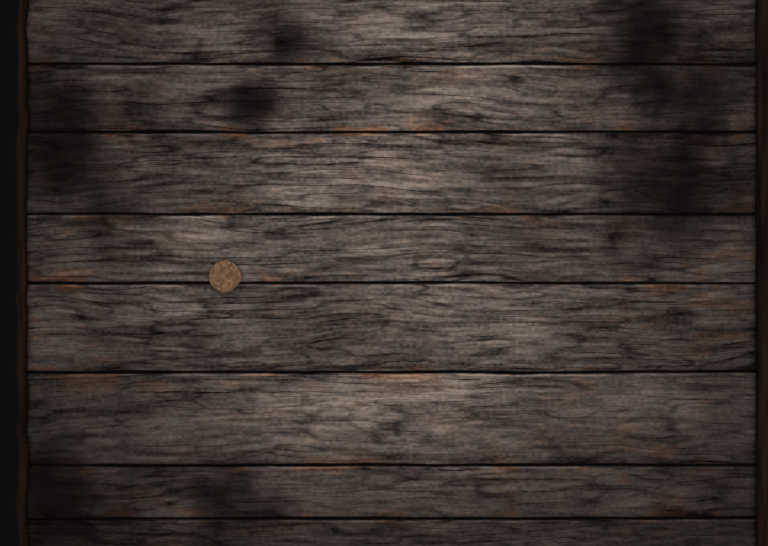
A WebGL 2 fragment shader for this texture:

```glsl
#version 300 es
precision highp float;

uniform vec2 u_resolution;
out vec4 fragColor;

#define SEAM_COUNT 7
#define SEAM_HALF_WIDTH 0.0024
#define SEAM_WOBBLE 0.004
#define GRAIN_SCALE vec2(15.0, 140.0)
#define GRAIN_CONTRAST 0.60
#define BASE_TONE 0.62
#define RUST_AMOUNT 0.6
#define BURN_STRENGTH 0.80
#define KNOT vec3(0.412, 0.494, 0.029)
#define FRAME_LEFT 0.050
#define FRAME_RIGHT 0.022

const vec3 SOOT = vec3(0.046, 0.033, 0.034);
const vec3 PALE_WOOD = vec3(0.505, 0.450, 0.412);
const vec3 RUST = vec3(0.46, 0.29, 0.19);
const vec3 CORK = vec3(0.46, 0.35, 0.26);
const vec3 COLD_BLACK = vec3(0.045, 0.050, 0.058);

// Seam heights, bottom to top
const float SEAMS[SEAM_COUNT] = float[](0.051, 0.148, 0.319, 0.482, 0.608, 0.758, 0.883);

// Scorched areas: centre and radius
const vec3 BURNS[8] = vec3[](
    vec3(0.524, 0.918, 0.050), vec3(1.218, 0.661, 0.110),
    vec3(1.264, 0.826, 0.075), vec3(1.170, 0.930, 0.080),
    vec3(0.120, 0.725, 0.120), vec3(0.420, 0.090, 0.070),
    vec3(0.458, 0.808, 0.040), vec3(0.110, 0.080, 0.100));

float hash(vec2 cell) {
    uvec2 k = uvec2(ivec2(cell)) * uvec2(1597334673u, 3812015801u);
    uint n = (k.x ^ k.y) * 1597334673u;
    n = (n ^ (n >> 15u)) * 2246822519u;
    return float((n ^ (n >> 13u)) >> 8u) / 16777216.0;
}

float noise(vec2 p) {
    vec2 i = floor(p), f = fract(p);
    f = f * f * (3.0 - 2.0 * f);
    return mix(mix(hash(i), hash(i + vec2(1, 0)), f.x),
               mix(hash(i + vec2(0, 1)), hash(i + vec2(1, 1)), f.x), f.y);
}

float fbm(vec2 p) {
    float sum = 0.0, amp = 0.533;
    for (int i = 0; i < 4; i++) {
        sum += amp * noise(p);
        p = p * 2.03 + 17.3;
        amp *= 0.5;
    }
    return sum;
}

// Thin dark line along the mid level of a noise field
float thinLine(vec2 p, float w) {
    return 1.0 - smoothstep(0.15 * w, w, abs(noise(p) - 0.5));
}

// Fine bent fibres with thin open cracks; returns brightness
float woodTone(vec2 p, float plank) {
    vec2 q = p + vec2(plank * 7.3, plank * 3.1);
    q.y += 0.026 * (noise(q * vec2(3.5, 9.0)) - 0.5) + 0.008 * (noise(q * vec2(11.0, 22.0)) - 0.5);
    float grain = fbm(q * GRAIN_SCALE) - 0.5;
    float fibre = noise(q * vec2(34.0, 200.0)) - 0.5;
    float crackZone = smoothstep(0.3, 0.65, fbm(q * vec2(4.0, 12.0) + 90.0));
    float crack = crackZone * thinLine(q * vec2(9.0, 75.0) + 31.0, 0.13);
    float split = thinLine(q * vec2(14.0, 100.0) + 47.0, 0.15) * smoothstep(0.2, 0.6, noise(q * vec2(9.0, 30.0)));
    float mottle = fbm(q * vec2(4.5, 9.0) + 60.0) - 0.5;
    float speck = noise(p * vec2(170.0, 220.0)) - 0.5;
    return BASE_TONE + GRAIN_CONTRAST * grain + 0.17 * fibre - 0.20 * crack - 0.17 * split
         + 0.36 * mottle + 0.18 * speck + 0.12 * (hash(vec2(plank, 9.0)) - 0.5);
}

void main() {
    vec2 p = gl_FragCoord.xy / u_resolution.y;
    float width = u_resolution.x / u_resolution.y;
    float px = 1.0 / u_resolution.y;

    // Seams: uneven gap, soft shade and worn lower lip
    float plank = 0.0, gap = 0.0, shade = 0.0, lip = 0.0;
    for (int i = 0; i < SEAM_COUNT; i++) {
        float id = float(i);
        float wobble = fbm(vec2(p.x * 6.0, id * 11.0)) - 0.5;
        float d = p.y - SEAMS[i] - SEAM_WOBBLE * wobble;
        float w = SEAM_HALF_WIDTH * (0.55 + 0.9 * fbm(vec2(p.x * 14.0, id * 5.0 + 2.0)));
        plank += step(0.0, d);
        gap = max(gap, 1.0 - smoothstep(w - px, w + px, abs(d)));
        shade = max(shade, exp(-abs(d) / 0.010));
        float wear = smoothstep(0.25, 0.75, noise(vec2(p.x * 22.0, id * 13.0)));
        lip = max(lip, wear * exp(-pow((d + 0.0056) / 0.0022, 2.0)));
    }

    // Light pools above the middle and fades to the corners
    vec2 fromLight = (p / vec2(width, 1.0) - vec2(0.51, 0.66)) * vec2(2.0, 1.65);
    float light = mix(0.24, 1.28, exp(-dot(fromLight, fromLight)));
    light *= 1.0 + 0.9 * (fbm(p * vec2(3.5, 5.0) + 5.0) - 0.5);
    float rough = fbm(p * 16.0);
    for (int i = 0; i < 8; i++) {
        float d = length((p - BURNS[i].xy) * vec2(0.85, 1.0)) / BURNS[i].z + 1.5 * (rough - 0.5);
        light *= 1.0 - BURN_STRENGTH * (1.0 - smoothstep(0.0, 1.6, d));
    }

    float tone = woodTone(p, plank) - 0.18 * shade + 0.32 * lip;
    vec3 color = mix(SOOT, PALE_WOOD, clamp(tone * light, 0.0, 1.1));

    // Rust flakes, denser by the seams, ends and bottom
    float flake = smoothstep(0.58, 0.68, fbm(p * vec2(14.0, 34.0) + 40.0));
    float ends = smoothstep(0.35, 0.7, abs(p.x / width - 0.5) + 0.3 * (1.0 - p.y));
    float rust = RUST_AMOUNT * flake * clamp(0.10 + shade + 0.4 * ends, 0.0, 1.0);
    color = mix(color, RUST * (0.4 + tone) * light, rust);
    color = mix(color, SOOT * 0.6, 0.95 * gap);

    // Round speckled plug
    float plug = length(p - KNOT.xy) - KNOT.z + 0.003 * (noise(p * 90.0) - 0.5);
    color *= 1.0 - 0.4 * exp(-abs(plug) / 0.004);
    color = mix(color, CORK * (0.75 + 0.4 * noise(p * 210.0)), 1.0 - smoothstep(-px, px, plug));

    // Upright frame strips and the dark gaps beside them
    float ragged = 0.012 * (fbm(vec2(p.x * 9.0, p.y * 18.0)) - 0.5);
    float left = p.x - FRAME_LEFT + ragged;
    float right = width - FRAME_RIGHT - p.x + ragged * 0.3;
    float side = min(left, right);
    vec3 strip = mix(SOOT, RUST * 0.6, fbm(p * vec2(110.0, 9.0)) * 0.6);
    color = mix(strip, color, smoothstep(-px, px, side));
    color *= 1.0 - 0.7 * exp(-abs(side) / 0.004);
    color = mix(COLD_BLACK, color, smoothstep(-0.021, -0.015, left));

    fragColor = vec4(clamp(color, 0.0, 1.0), 1.0);
}
```
